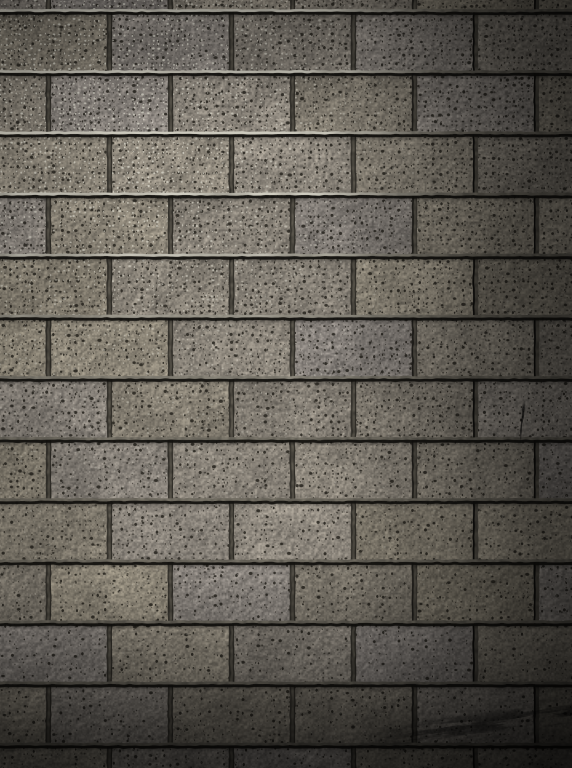
Give the GLSL for this texture, as a Shadertoy shader.

```glsl
const vec2 BRICK = vec2(0.1589, 0.0796);   // pitch, in canvas heights
const vec2 FIRST_JOINT = vec2(0.1425, 0.0160);
const vec3 STONE = vec3(0.550, 0.528, 0.484);
const vec3 MORTAR = vec3(0.310, 0.295, 0.262);
const vec3 SHADOW = vec3(0.095, 0.088, 0.072);
const vec3 GLINT = vec3(0.86, 0.85, 0.80);

float hash(vec2 p) {
    vec3 q = fract(vec3(p.xyx) * 0.1031);
    q += dot(q, q.yzx + 33.33);
    return fract((q.x + q.y) * q.z);
}

float noise(vec2 p) {
    vec2 i = floor(p), f = fract(p);
    f = f * f * (3.0 - 2.0 * f);
    return mix(mix(hash(i), hash(i + vec2(1, 0)), f.x),
               mix(hash(i + vec2(0, 1)), hash(i + vec2(1, 1)), f.x), f.y);
}

float fbm(vec2 p) {
    float sum = 0.0, amp = 0.5;
    for (int i = 0; i < 4; i++) {
        sum += amp * noise(p);
        p = p * 2.03 + 17.1;
        amp *= 0.5;
    }
    return sum;
}

// Soft band around zero
float band(float d, float halfWidth, float blur) {
    return 1.0 - smoothstep(halfWidth - blur, halfWidth + blur, abs(d));
}

// Jittered irregular dots, one candidate per cell
float specks(vec2 p, float cell, float radius, float density, float seed, float blur) {
    vec2 id = floor(p / cell) + seed;
    vec2 jitter = 0.25 + 0.5 * vec2(hash(id), hash(id + 71.7));
    vec2 d = (fract(p / cell) - jitter) * cell;
    d.x *= mix(0.7, 1.5, hash(id + 13.3));
    float r = radius * mix(0.45, 1.0, hash(id + 41.9));
    return step(hash(id + 97.1), density) * (1.0 - smoothstep(r - blur, r + blur, length(d)));
}

// Pool of light that falls off to the right, the top and the bottom
float lighting(vec2 uv) {
    float across = mix(0.86, 1.0, smoothstep(0.0, 0.25, uv.x))
                 * mix(1.0, 0.43, smoothstep(0.50, 1.04, uv.x));
    float up = mix(0.36, 1.0, smoothstep(-0.03, 0.30, uv.y))
             * mix(1.0, 0.74, smoothstep(0.80, 1.0, uv.y));
    return across * up;
}

void mainImage(out vec4 fragColor, in vec2 fragCoord) {
    vec2 uv = fragCoord / iResolution.xy;
    vec2 p = fragCoord / iResolution.y;
    float px = 0.7 / iResolution.y;

    // Running bond: signed distances to the nearest joints
    float course = (1.0 - p.y - FIRST_JOINT.y) / BRICK.y;
    float row = floor(course);
    float column = (p.x - FIRST_JOINT.x) / BRICK.x + 0.5 * mod(row, 2.0);
    float wobble = (noise(p * 130.0) - 0.5) * 0.0012;
    float below = (fract(course + 0.5) - 0.5) * BRICK.y + wobble;
    float beside = (fract(column + 0.5) - 0.5) * BRICK.x + wobble;
    vec2 brickId = vec2(floor(column), row) + 50.0;

    // Stone face: tint, blotches and relief
    float tint = hash(brickId);
    vec3 color = STONE * mix(0.93, 1.05, tint);
    color *= mix(vec3(1.01, 1.0, 0.97), vec3(0.99, 0.99, 1.04), hash(brickId + 9.0));
    color *= 0.86 + 0.28 * fbm(p * 28.0 + tint * 30.0);
    float relief = noise(p * 230.0) - noise(p * 230.0 + vec2(-0.5, 0.6));
    color *= 1.0 + 0.22 * relief + 0.26 * (noise(p * 480.0) - 0.5);

    // Pits and bright grains, denser towards the top
    float upper = smoothstep(0.10, 0.75, uv.y);
    float pits = specks(p, 0.0095, 0.0021, mix(0.30, 0.62, upper), 11.0, px);
    pits = max(pits, 0.75 * specks(p + 0.0037, 0.0062, 0.0013, mix(0.22, 0.50, upper), 57.0, px));
    color = mix(color, SHADOW * 1.4, 0.82 * pits);
    float lit = smoothstep(0.25, 0.95, uv.y) * (1.0 - smoothstep(0.25, 0.85, uv.x));
    float grains = specks(p + 0.0021, 0.0064, 0.0014, 0.15 + 0.50 * lit, 131.0, px);
    color = mix(color, GLINT, grains * (0.25 + 0.60 * lit));

    // Upright joints with a shaded edge on each side
    float rightSide = smoothstep(0.60, 0.85, uv.x);
    float upright = band(beside, 0.0034, px);
    vec3 jointColor = MORTAR * (0.85 + 0.35 * noise(p * 210.0));
    color = mix(color, jointColor, upright);
    color = mix(color, SHADOW, 0.60 * band(beside - 0.0026, 0.0008, px) * (1.0 - rightSide));
    color = mix(color, SHADOW * 0.5, mix(0.40, 0.95, rightSide) * band(beside + 0.0024, 0.0011, px));

    // Level joints: pale lip above, deep shadow below
    float lipGlow = smoothstep(0.38, 0.85, uv.y) * (1.0 - smoothstep(0.45, 0.85, uv.x));
    float patchy = 0.55 + 0.6 * noise(p * vec2(35.0, 90.0));
    vec3 lip = mix(jointColor * 1.15, GLINT, clamp(lipGlow * patchy + 0.12, 0.0, 0.9));
    color = mix(color, lip, band(below + 0.0020, 0.0020, px));
    color = mix(color, SHADOW, 0.93 * band(below - 0.0014, 0.0019, px));
    color *= 1.0 - 0.22 * (1.0 - smoothstep(0.003, 0.009, below)) * step(0.0, below);

    // Wear: sooty streaks low on the right and a short crack
    float slope = p.y - 0.045 - 0.14 * (p.x - 0.55);
    float streak = fbm(vec2(p.x * 16.0, slope * 150.0));
    float soot = smoothstep(0.40, 0.62, streak) * band(slope, 0.012, 0.012) * smoothstep(0.42, 0.60, p.x);
    color *= 1.0 - 0.48 * soot;
    float crackLine = p.x - 0.680 - 0.10 * (p.y - 0.45) - 0.006 * (noise(p * 70.0) - 0.5);
    color *= 1.0 - 0.65 * band(crackLine, 0.0013, px) * band(p.y - 0.452, 0.022, 0.008);
    color *= 1.0 - 0.28 * (1.0 - smoothstep(0.0, 0.11, uv.y)) * fbm(p * vec2(24.0, 50.0));

    fragColor = vec4(clamp(color * lighting(uv), 0.0, 1.0), 1.0);
}
```
